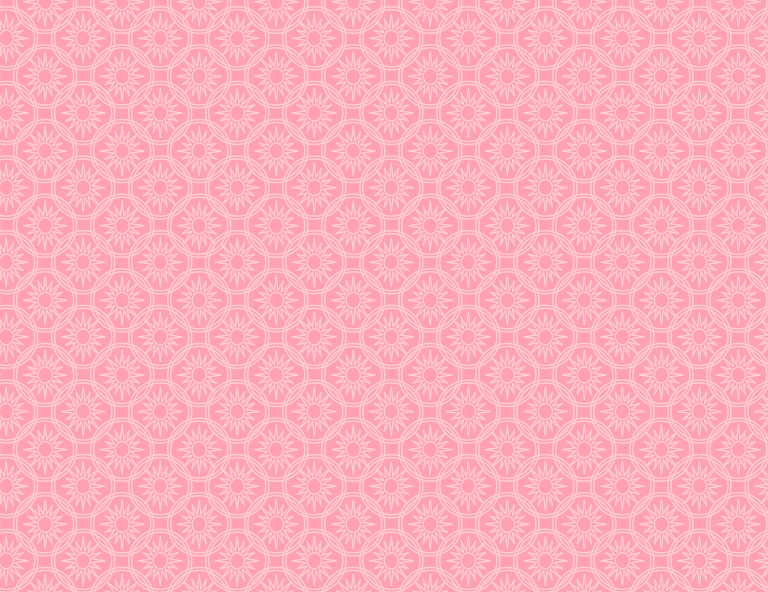
Reproduce this pattern procedurally as a Shadertoy shader.

```glsl
// Draws a staggered lattice of interlocking double rings, each holding an outlined sun.

const float PI = 3.14159265;
const float REPEATS_ACROSS = 9.97;

// Lattice, measured in horizontal repeats from the top left corner
const vec2 PERIOD = vec2(1.0, 0.969);
const vec2 FIRST_CENTER = vec2(0.08, 0.497);
const vec2 SECOND_CENTER = vec2(0.586, 0.992);

// Motif sizes, in horizontal repeats
const float OUTER_RING = 0.409;
const float INNER_RING = 0.370;
const float DISC_RADIUS = 0.104;
const float RAY_BASE = 0.132;
const float LONG_RAY = 0.318;
const float SHORT_RAY = 0.272;
const float RAY_COUNT = 16.0;
const float SUN_NARROWING = 1.13;
const float HALF_LINE = 0.0092;

const vec3 ROSE = vec3(1.0, 0.63, 0.69);
const vec3 PALE_PINK = vec3(1.0, 0.815, 0.845);

float segmentDistance(vec2 p, vec2 a, vec2 b) {
    vec2 ab = b - a;
    float t = clamp(dot(p - a, ab) / dot(ab, ab), 0.0, 1.0);
    return length(p - a - ab * t);
}

float circleLine(vec2 p, float radius) {
    return abs(length(p) - radius);
}

// Zigzag outline of rays with alternating lengths
float rayLine(vec2 p, float count, float base, float longTip, float shortTip) {
    float sector = 2.0 * PI / count;
    float angle = atan(p.x, p.y);
    float index = floor(angle / sector + 0.5);
    float folded = abs(angle - index * sector);
    vec2 q = length(p) * vec2(cos(folded), sin(folded));
    float tip = mix(longTip, shortTip, mod(index, 2.0));
    vec2 valley = base * vec2(cos(0.5 * sector), sin(0.5 * sector));
    return segmentDistance(q, vec2(tip, 0.0), valley);
}

// Distance to the nearest line of one ringed sun
float motifLine(vec2 p) {
    float rings = min(circleLine(p, OUTER_RING), circleLine(p, INNER_RING));
    vec2 s = p * vec2(SUN_NARROWING, 1.0);
    float disc = circleLine(s, DISC_RADIUS);
    float rays = rayLine(s, RAY_COUNT, RAY_BASE, LONG_RAY, SHORT_RAY);
    return min(rings, min(disc, rays));
}

// Position relative to the nearest lattice center
vec2 cellOffset(vec2 p, vec2 center, vec2 period) {
    return (fract((p - center) / period + 0.5) - 0.5) * period;
}

float lineCoverage(float dist, float halfWidth, float pixel) {
    return clamp(0.5 + (halfWidth - dist) / pixel, 0.0, 1.0);
}

void mainImage(out vec4 fragColor, in vec2 fragCoord) {
    float pixel = REPEATS_ACROSS / iResolution.x;
    vec2 p = vec2(fragCoord.x, iResolution.y - fragCoord.y) * pixel;

    // Two offset lattices overlap to form the interlocking rings
    float first = motifLine(cellOffset(p, FIRST_CENTER, PERIOD));
    float second = motifLine(cellOffset(p, SECOND_CENTER, PERIOD));
    float ink = lineCoverage(min(first, second), HALF_LINE, pixel);

    fragColor = vec4(mix(ROSE, PALE_PINK, ink), 1.0);
}
```
